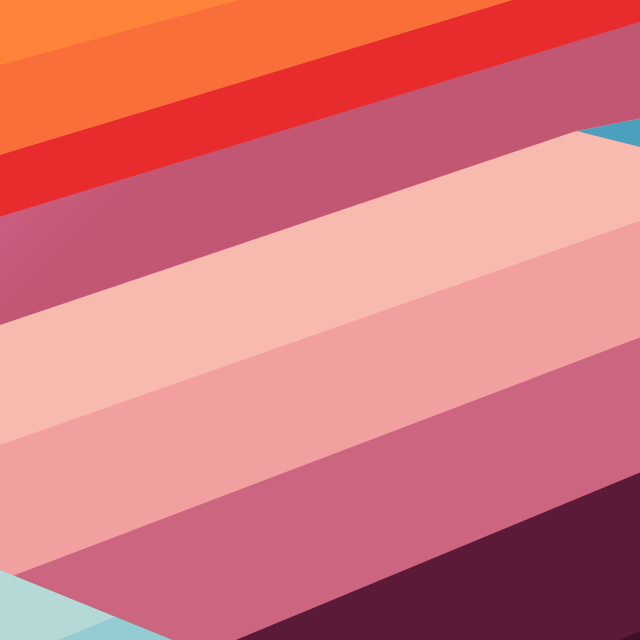
A Shadertoy shader for this background:

```glsl
// Flat paper-like bands that fan out across the canvas, with cool corner facets.
// Each straight edge is a height and a slope; every band is painted over the
// area below its edge, using a signed distance for a smooth one-pixel border.

#define EDGE_COUNT 8
#define FOLD_EDGE 3                    // band edge bent by the blue wedge
#define WEDGE_TIP vec2(0.901, 0.7952)
#define WEDGE_SLOPES vec2(0.197, -0.25)
#define CORNER_EDGE vec2(0.1094, -0.4058)
#define CORNER_SPLIT vec2(-0.0375, 0.412)
#define GLOW_RANGE vec2(0.23, 0.385)

// Edges as (height at the left side, slope), from top to bottom.
const vec2 bandEdges[EDGE_COUNT] = vec2[](
    vec2(0.8984, 0.2718), vec2(0.7578, 0.3024),
    vec2(0.6615, 0.3046), vec2(0.4922, 0.3367),
    vec2(0.3047, 0.3502), vec2(0.0927, 0.3800),
    vec2(-0.1527, 0.4144), vec2(-0.4365, 0.4508));

const vec3 lightOrange = vec3(1.000, 0.514, 0.224);
const vec3 blueWedge   = vec3(0.302, 0.624, 0.745);
const vec3 paleTeal    = vec3(0.710, 0.851, 0.839);
const vec3 teal        = vec3(0.580, 0.800, 0.820);
const vec3 plumGlow    = vec3(0.792, 0.365, 0.502);

// Colour found below each edge.
const vec3 bandColors[EDGE_COUNT] = vec3[](
    vec3(0.980, 0.435, 0.224),   // orange
    vec3(0.910, 0.173, 0.180),   // red
    vec3(0.761, 0.341, 0.455),   // plum
    vec3(0.973, 0.725, 0.682),   // pale pink
    vec3(0.945, 0.627, 0.624),   // pink
    vec3(0.800, 0.396, 0.502),   // rose
    vec3(0.357, 0.106, 0.220),   // wine
    vec3(0.250, 0.060, 0.150));  // deep wine

// Coverage of the half-plane below an edge.
float below(vec2 p, vec2 edge, float pixel)
{
    float dist = (edge.x + edge.y * p.x - p.y) / sqrt(1.0 + edge.y * edge.y);
    return clamp(dist / pixel + 0.5, 0.0, 1.0);
}

// Edge through a point with a given slope.
vec2 edgeThrough(vec2 point, float slope)
{
    return vec2(point.y - slope * point.x, slope);
}

void mainImage(out vec4 fragColor, in vec2 fragCoord)
{
    vec2 p = fragCoord / iResolution.xy;
    float pixel = 1.0 / min(iResolution.x, iResolution.y);

    float belowWedgeTop = below(p, edgeThrough(WEDGE_TIP, WEDGE_SLOPES.x), pixel);
    float belowWedgeBase = below(p, edgeThrough(WEDGE_TIP, WEDGE_SLOPES.y), pixel);

    // Soft diagonal light at the left end of the plum band.
    float glowAxis = dot(vec2(p.x, 1.0 - p.y), vec2(0.69, 0.72));
    float glow = 1.0 - smoothstep(GLOW_RANGE.x, GLOW_RANGE.y, glowAxis);

    // Bands, painted from top to bottom.
    vec3 color = lightOrange;
    for (int i = 0; i < EDGE_COUNT; i++)
    {
        float cover = below(p, bandEdges[i], pixel);
        if (i == FOLD_EDGE) cover = min(cover, belowWedgeTop);
        vec3 paint = bandColors[i];
        if (i == FOLD_EDGE - 1) paint = mix(paint, plumGlow, glow);
        color = mix(color, paint, cover);
    }

    // Blue wedge at the right side.
    float wedge = belowWedgeTop * (1.0 - belowWedgeBase) * step(WEDGE_TIP.x, p.x);
    color = mix(color, blueWedge, wedge);

    // Two-tone facet in the lower left corner.
    vec3 cornerColor = mix(paleTeal, teal, below(p, CORNER_SPLIT, pixel));
    color = mix(color, cornerColor, below(p, CORNER_EDGE, pixel));

    fragColor = vec4(color, 1.0);
}
```
